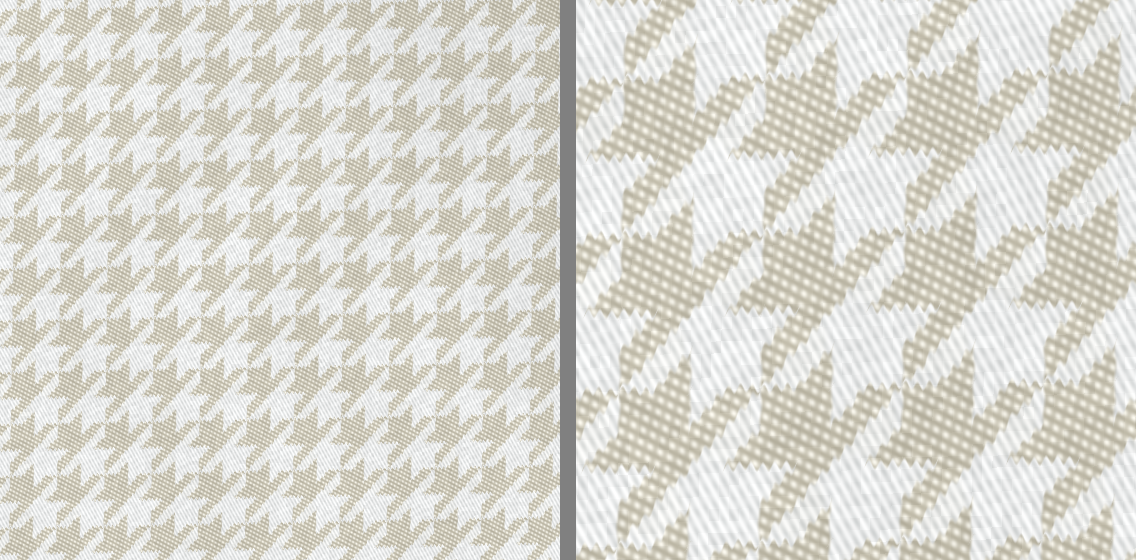
Left: the whole. Right: its middle third, enlarged.
Reproduce this pattern procedurally as a WebGL 2 fragment shader.

```glsl
#version 300 es
precision highp float;
// Draws a woven houndstooth cloth in beige and white yarn.

uniform vec2 u_resolution;
out vec4 fragColor;

const float TAU = 6.2831853;

float hash(vec2 p) {
    return fract(sin(dot(p, vec2(127.1, 311.7))) * 43758.5453);
}

// Square wave as a signed distance: positive on the first half of each unit.
float band(float x) {
    return 0.25 - abs(fract(x + 0.25) - 0.5);
}

// Middle value of three.
float median(float a, float b, float c) {
    return max(min(a, b), min(max(a, b), c));
}

// Soft wave from 0 to 1 across a set of parallel yarns.
float yarns(vec2 p, vec2 frequency) {
    return 0.5 + 0.5 * cos(TAU * dot(p, frequency));
}

void main() {
    vec2 uv = gl_FragCoord.xy / u_resolution;
    vec2 p = vec2(uv.x, 1.0 - uv.y) - vec2(0.362, 0.381);

    // Check grid, leaning slightly.
    vec2 cell = (p + vec2(0.015, 0.020) * p.yx) * vec2(11.87, 10.8);

    // Columns end cleanly along a yarn; rows end in small teeth.
    vec2 edge = cell;
    edge.x += 0.006 * sin(cell.y * 29.0);
    edge.y += 0.024 * sin(TAU * cell.x * 12.0) + 0.006 * sin(cell.x * 23.0);

    // Columns and rows agree in the squares; the twill decides elsewhere.
    float column = band(edge.x);
    float row = band(edge.y);
    float twill = band(2.0 * (edge.x + edge.y) + 0.5) * 0.354;
    float shape = median(column, row, twill);
    float soft = max(0.016, 8.0 / u_resolution.x);
    float beigeMask = smoothstep(-soft, soft, shape);
    float mixedArea = smoothstep(0.0, 0.02, -column * row);

    // Beige yarn: shallow ridges falling to the right, broken into pale stitches.
    float ridge = yarns(cell, vec2(6.0, -12.0));
    float stitch = ridge * (0.35 + 0.65 * yarns(cell, vec2(13.0, 3.0)));
    vec3 beige = mix(vec3(0.73, 0.71, 0.64), vec3(0.96, 0.95, 0.91), stitch);
    beige += 0.012 * mixedArea;

    // White yarn: steep floats falling to the right, with fine grey gaps.
    float gap = yarns(cell, vec2(13.0, -8.0)) * (0.7 + 0.3 * yarns(cell, vec2(3.0, 8.0)));
    vec3 white = mix(vec3(0.975, 0.977, 0.977), vec3(0.84, 0.85, 0.85), gap);
    white -= vec3(0.004, 0.006, 0.014) * mixedArea;

    vec3 color = mix(white, beige, beigeMask);

    // Uneven yarn, and a slight shade toward the upper right.
    color += 0.05 * (hash(floor(cell * vec2(14.0, 13.0))) - 0.5);
    color += 0.006 * sin(cell.x * 1.3 + 2.0 * sin(cell.y * 0.8));
    color *= 1.0 - 0.035 * smoothstep(0.7, 1.4, uv.x * 0.8 + uv.y * 0.6);

    fragColor = vec4(clamp(color, 0.0, 1.0), 1.0);
}
```
